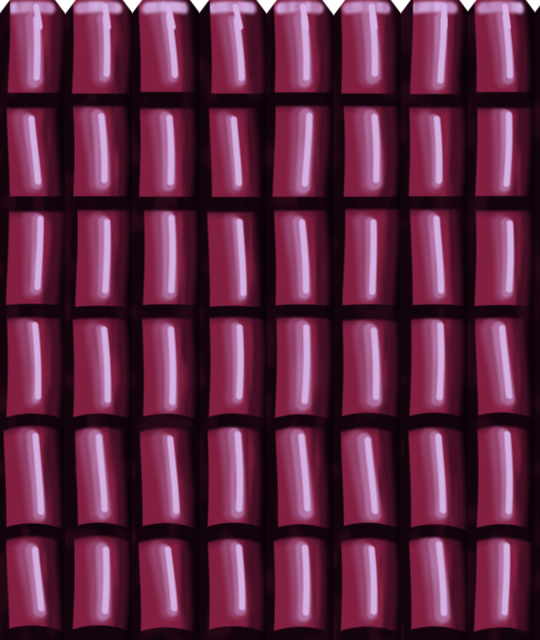
Reproduce this texture procedurally as a WebGL 2 fragment shader.

```glsl
#version 300 es
precision highp float;
// Glossy crimson roof tiles, eight across and six down, with painted highlights.
uniform vec2 u_resolution;
out vec4 fragColor;

const vec2 GRID = vec2(8.05, 9.54); // canvas size in column widths
const float ROWS = 6.0;
const vec3 SHADOW = vec3(0.07, 0.01, 0.05);
const vec3 MAROON = vec3(0.24, 0.05, 0.13);
const vec3 CRIMSON = vec3(0.51, 0.12, 0.25);
const vec3 MAUVE = vec3(0.59, 0.28, 0.45);
const vec3 ORCHID = vec3(0.70, 0.46, 0.65);
const vec3 LAVENDER = vec3(0.84, 0.70, 0.90);

float hash(vec2 p) {
  p = fract(p * vec2(0.1731, 0.2937) + 0.37);
  p += dot(p, p.yx + 19.19);
  return fract((p.x + p.y) * p.x * 7.31);
}

float noise(vec2 p) {
  vec2 i = floor(p), f = fract(p);
  f = f * f * (3.0 - 2.0 * f);
  return mix(mix(hash(i), hash(i + vec2(1, 0)), f.x),
             mix(hash(i + vec2(0, 1)), hash(i + vec2(1, 1)), f.x), f.y);
}

// Signed random value for one tile
float vary(vec2 id, float seed) {
  return hash(id * 3.7 + seed * 11.3) * 2.0 - 1.0;
}

// Slightly uneven row boundary, measured down from the top
float rowEdge(float i) {
  return i * GRID.y / ROWS - 0.05 - 0.1 * sin((i - 0.5) * 1.047);
}

// Soft brush stroke between two points
float stroke(vec2 p, vec2 a, vec2 b, float radius, float soft) {
  vec2 pa = p - a, ba = b - a;
  float t = clamp(dot(pa, ba) / dot(ba, ba), 0.0, 1.0);
  return 1.0 - smoothstep(radius - soft, radius + soft, length(pa - ba * t));
}

float band(float x, float lo, float hi, float softLo, float softHi) {
  return smoothstep(lo - softLo, lo + softLo, x)
       * (1.0 - smoothstep(hi - softHi, hi + softHi, x));
}

// One tile; q is the position in its cell, h the cell height
vec3 tile(vec2 q, float h, vec2 id, vec3 gap) {
  float v = q.y / h;
  float isTop = 1.0 - step(0.5, id.y);
  float grain = noise(vec2(q.x * 13.0, q.y * 2.0) + id * 7.0);
  float sway = 0.04 * sin(v * 3.0 + vary(id, 1.0) * 1.5);

  // Body: crisp left side, shaded right side
  float left = 0.13 + 0.035 * vary(id, 2.0) + sway * 0.6;
  float right = 0.88 + 0.04 * vary(id, 3.0) + sway;
  float top = mix(0.11 + 0.025 * vary(id, 4.0), -0.1, isTop);
  float bottom = h - 0.1 + 0.02 * vary(id, 5.0);
  float body = band(q.x, left, right, 0.018, 0.07)
             * band(q.y, top, bottom, 0.035, 0.018);
  float shade = smoothstep(0.62, 0.8, q.x - sway + (grain - 0.5) * 0.12);
  vec3 face = mix(CRIMSON, MAROON, shade * 0.92);
  face = mix(face, MAROON, 0.4 * (1.0 - smoothstep(0.0, 0.14, q.y - top)));

  // Layered highlight, broad mauve to narrow lavender
  float x = 0.58 + 0.035 * vary(id, 6.0) + sway;
  float lean = 0.025 * vary(id, 7.0) - 0.02;
  float y0 = 0.26 + 0.05 * vary(id, 8.0);
  float y1 = h - 0.3 + 0.06 * vary(id, 9.0);
  float broad = 0.09 + 0.025 * vary(id, 10.0);
  float wash = stroke(q, vec2(x - 0.12 + lean * 2.0, y0), vec2(x - 0.07, y1), broad + 0.05, 0.07);
  float glow = stroke(q, vec2(x - 0.05 + lean, y0), vec2(x - 0.025, y1), broad, 0.035);
  float shine = stroke(q, vec2(x + lean, y0), vec2(x, y1 - 0.04), 0.048, 0.022);
  face = mix(face, MAUVE, wash * (0.7 + 0.3 * grain));
  face = mix(face, ORCHID, glow * (0.65 + 0.35 * grain));
  face = mix(face, LAVENDER, shine * 0.95);

  // Lit rim along the upper row
  float arch = 0.1 + 0.25 * (q.x - 0.5) * (q.x - 0.5);
  float rim = stroke(vec2(q.x, q.y - arch), vec2(0.22, 0.0), vec2(0.76, 0.0), 0.085, 0.045);
  float stem = stroke(q, vec2(x + lean, 0.1), vec2(x, 0.4), 0.045, 0.02);
  face = mix(face, mix(ORCHID, LAVENDER, grain), isTop * rim);
  face = mix(face, LAVENDER, isTop * stem);
  return mix(gap, face, body);
}

void main() {
  vec2 p = gl_FragCoord.xy / u_resolution;
  vec2 g = vec2(p.x, 1.0 - p.y) * GRID;
  float gx = g.x + 0.025;
  float col = floor(gx), u = gx - col;

  // Joints bow upward in the lower rows
  float bow = 4.0 * u * (1.0 - u);
  float y = g.y + 0.1 * bow * smoothstep(3.5, 6.5, g.y);
  float row = 0.0;
  for (float i = 1.0; i < ROWS; i++) row += step(rowEdge(i), y);
  float start = rowEdge(row);
  float h = rowEdge(row + 1.0) - start;

  // Dark joints with faint maroon brushwork
  float smear = noise(vec2(gx * 5.0, g.y * 3.0));
  vec3 gap = mix(SHADOW, MAROON, 0.45 * smoothstep(0.5, 0.95, smear));
  gap = mix(gap, SHADOW * 0.4, band(u, 0.9, 1.04, 0.05, 0.05) * 0.6);
  vec3 color = tile(vec2(u, y - start), h, vec2(col, row), gap);

  // Pale notches between the scalloped tops
  float side = min(u, 1.0 - u);
  float depth = 0.2 + 0.04 * vary(vec2(floor(gx + 0.5), 0.0), 12.0);
  float notch = side + 0.75 * g.y - 0.75 * depth;
  color = mix(color, vec3(1.0), 1.0 - smoothstep(-0.02, 0.02, notch));
  fragColor = vec4(color, 1.0);
}
```
